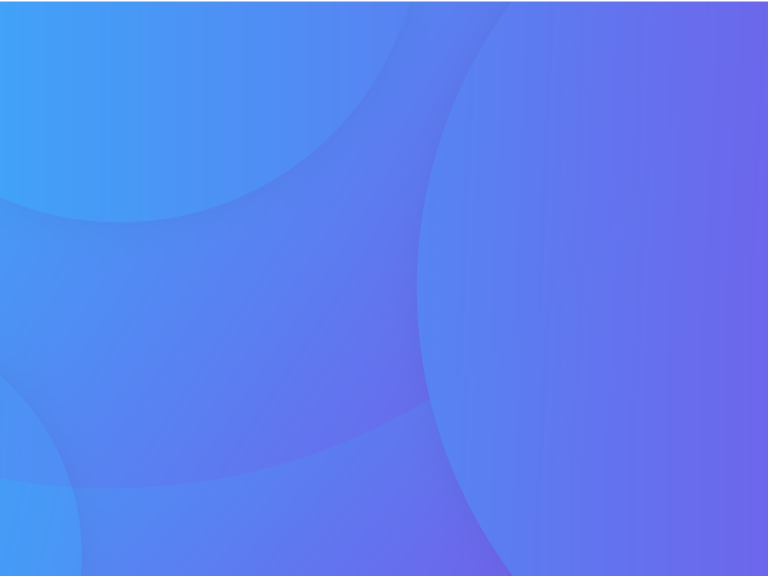
Write a WebGL 1 fragment shader that draws this background.

```glsl
precision highp float;
uniform vec2 u_resolution;

#define SKY vec3(0.25, 0.64, 0.975)
#define VIOLET vec3(0.425, 0.40, 0.925)
#define SHADOW_DEPTH 0.03
#define SHADOW_WIDTH 0.03
#define RIM_HEIGHT 0.0026
// Discs: centre x, centre y, radius, in canvas heights
#define WIDE_DISC vec3(0.191, 1.220, 1.068)
#define CORNER_DISC vec3(-0.272, 0.036, 0.414)
#define TOP_DISC vec3(0.208, 1.135, 0.521)
#define RIGHT_DISC vec3(1.557, 0.500, 0.8333)

float discDistance(vec2 p, vec3 disc) {
  return length(p - disc.xy) - disc.z;
}

float coverage(float d) {
  float halfPixel = 0.75 / u_resolution.y;
  return 1.0 - smoothstep(-halfPixel, halfPixel, d);
}

// Soft darkening just outside a disc
float castShadow(float d) {
  return 1.0 - SHADOW_DEPTH * exp(-max(d, 0.0) / SHADOW_WIDTH);
}

void main() {
  vec2 p = gl_FragCoord.xy / u_resolution.y;
  float depth = 1.0 - p.y;

  float wide = discDistance(p, WIDE_DISC);
  float corner = discDistance(p, CORNER_DISC);
  float top = discDistance(p, TOP_DISC);
  float right = discDistance(p, RIGHT_DISC);

  // Each layer sets a position between sky and violet
  float tint = 0.766 * p.x + 0.634 * depth - 0.29;
  tint = mix(tint, 0.737 * p.x + 0.49 * depth, coverage(wide));
  tint = clamp(tint, 0.0, 1.0);

  // Translucent corner disc, brighter towards the bottom
  float cornerLift = max(0.2 - 0.45 * p.y, 0.0);
  tint -= cornerLift * coverage(corner);

  float topTint = 0.02 + 0.72 * p.x;
  tint = mix(tint, topTint, coverage(top));

  float rightTint = 0.49 + 0.845 * (p.x - 0.729);
  tint = mix(tint, rightTint, 0.93 * coverage(right));

  // Upper discs shade only what lies beneath them
  float shade = mix(castShadow(corner), 1.0, coverage(corner));
  shade = mix(shade * castShadow(top), 1.0, coverage(top));
  shade = mix(shade * castShadow(right), 1.0, coverage(right));

  vec3 color = mix(SKY, VIOLET, clamp(tint, 0.0, 1.0)) * shade;

  // Thin white rim along the top
  color = mix(color, vec3(1.0), coverage(depth - RIM_HEIGHT));
  gl_FragColor = vec4(color, 1.0);
}
```
